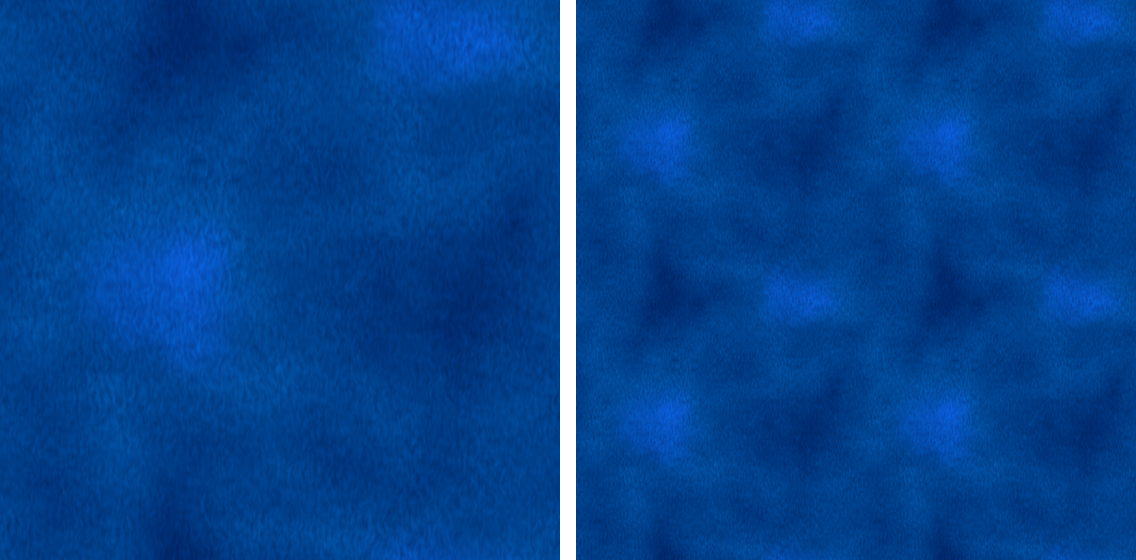
Left, the tile; right, the same tile 2 across and 2 down.
Give the GLSL for this texture, as a Shadertoy shader.

```glsl
// Seamless deep blue felt with soft cloudy dye and fine upright fibres.

const float TAU = 6.2831853;

float hash(vec2 cell) {
    vec3 q = fract(cell.xyx * vec3(0.1031, 0.1030, 0.0973));
    q += dot(q, q.yzx + 33.33);
    return fract((q.x + q.y) * q.z);
}

// Dot product of a random unit gradient with the offset from its wrapped lattice point
float corner(vec2 cell, vec2 offset, vec2 period, float seed) {
    float angle = TAU * hash(mod(cell, period) + seed);
    return dot(vec2(cos(angle), sin(angle)), offset);
}

// Gradient noise that repeats after "period" cells over the unit square
float noise(vec2 uv, vec2 period, float seed) {
    vec2 p = uv * period;
    vec2 i = floor(p), f = p - i;
    vec2 w = f * f * f * (f * (f * 6.0 - 15.0) + 10.0);
    vec2 e = vec2(1.0, 0.0);
    float bottom = mix(corner(i, f, period, seed), corner(i + e, f - e, period, seed), w.x);
    float top = mix(corner(i + e.yx, f - e.yx, period, seed),
                    corner(i + 1.0, f - 1.0, period, seed), w.x);
    return mix(bottom, top, w.y);
}

// Layered noise with doubling frequency
float clouds(vec2 uv, float cells, float seed) {
    float sum = 0.0, amplitude = 1.0;
    for (int octave = 0; octave < 5; octave++) {
        sum += amplitude * noise(uv, vec2(cells), seed);
        cells *= 2.0;
        amplitude *= 0.5;
        seed += 17.0;
    }
    return sum;
}

// Short vertical hairs, bent a little so that they do not stand in rows
float fibres(vec2 uv) {
    uv.x += 0.006 * noise(uv, vec2(24.0, 32.0), 211.0)
          + 0.002 * noise(uv, vec2(70.0, 80.0), 223.0);
    uv.y += 0.008 * noise(uv, vec2(60.0, 30.0), 239.0);
    return noise(uv, vec2(150.0, 54.0), 251.0)
         + 0.6 * noise(uv, vec2(230.0, 96.0), 307.0)
         + 0.4 * noise(uv, vec2(84.0, 40.0), 331.0);
}

// Blue dye from thin shadow to full light
vec3 dye(float tone) {
    vec3 color = mix(vec3(0.0, 0.155, 0.42), vec3(0.0, 0.24, 0.53), smoothstep(-0.1, 0.45, tone));
    color = mix(color, vec3(0.008, 0.305, 0.62), smoothstep(0.35, 0.8, tone));
    return mix(color, vec3(0.03, 0.35, 0.74), smoothstep(0.75, 1.1, tone));
}

void mainImage(out vec4 fragColor, in vec2 fragCoord) {
    vec2 uv = fragCoord / iResolution.xy;

    // Broad light and dark pools with wandering borders
    vec2 drift = uv + 0.07 * vec2(noise(uv, vec2(3.0), 5.0), noise(uv, vec2(3.0), 71.0));
    float pools = cos(TAU * (drift.x - 0.29)) * cos(TAU * (drift.y - 0.46));
    float mottle = clouds(drift, 4.0, 113.0);
    float tone = 0.46 + 0.25 * pools + 0.48 * mottle;
    vec3 color = dye(tone);

    // Purer blue in the heart of the light pools
    float glow = smoothstep(0.45, 1.1, pools + 0.5 * mottle);
    color += glow * vec3(0.012, 0.01, 0.1);

    // Fibre relief, a little stronger where the dye is thin
    float patchiness = 1.0 + 0.6 * noise(uv, vec2(9.0), 401.0);
    color *= 1.0 + 0.2 * patchiness * fibres(uv) * vec3(1.0, 1.0, 0.75);

    fragColor = vec4(clamp(color, 0.0, 1.0), 1.0);
}
```
